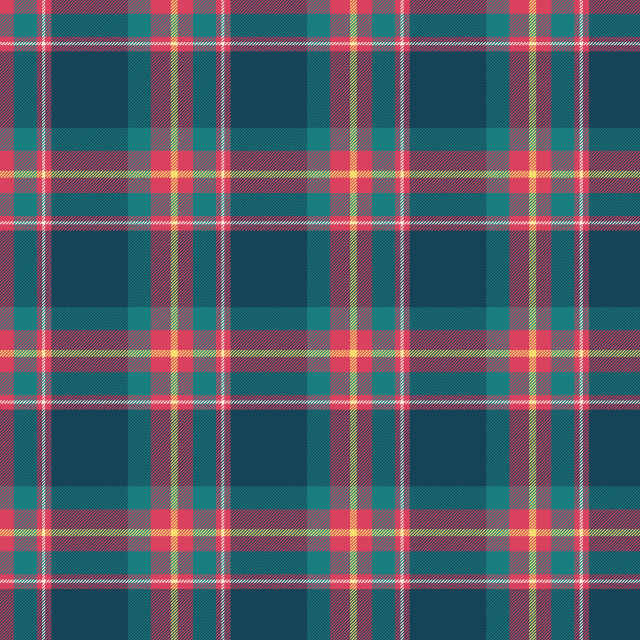
This pattern is drawn by a WebGL 1 fragment shader. Its source:

```glsl
precision highp float;
// Woven tartan: one stripe sequence colours both the warp and the weft,
// and a diagonal two-over-two twill picks which of them lies on top.
// Each pixel averages a grid of samples so the fine twill stays smooth.
uniform vec2 u_resolution;

const float REPEAT = 234.0;   // threads in one stripe sequence
const float SAMPLES = 6.0;    // samples per pixel side

// Paints one stripe over the base colour between two thread positions.
vec3 stripe(vec3 base, vec3 dye, float thread, float first, float last) {
  return mix(base, dye, step(first, thread) * (1.0 - step(last, thread)));
}

// Yarn colour at a thread position; broad bands first, thin lines on top.
vec3 yarnColor(float position) {
  float thread = mod(position, REPEAT);
  vec3 navy = vec3(0.083, 0.268, 0.347);
  vec3 teal = vec3(0.094, 0.495, 0.498);
  vec3 red = vec3(0.855, 0.255, 0.370);
  vec3 yellow = vec3(0.960, 0.870, 0.430);
  vec3 cream = vec3(0.970, 0.960, 0.900);

  vec3 color = stripe(navy, teal, thread, 100.0, 215.0);
  color = stripe(color, red, thread, 130.0, 185.0);
  color = stripe(color, yellow, thread, 156.0, 165.0);
  color = stripe(color, red, thread, 215.0, REPEAT);
  return stripe(color, cream, thread, 222.0, 226.0);
}

// Cloth colour at a point measured in threads.
vec3 weave(vec2 threads) {
  float warpOnTop = step(mod(threads.x + threads.y, 4.0), 2.0);
  return mix(yarnColor(threads.y), yarnColor(threads.x), warpOnTop);
}

void main() {
  vec3 sum = vec3(0.0);
  for (float j = 0.0; j < SAMPLES; j++) {
    for (float i = 0.0; i < SAMPLES; i++) {
      vec2 offset = (vec2(i, j) + 0.5) / SAMPLES - 0.5;
      vec2 uv = (gl_FragCoord.xy + offset) / u_resolution;
      uv.y = 1.0 - uv.y;   // the weft sequence runs downward
      sum += weave((uv - 0.0802) * REPEAT / 0.28);
    }
  }
  gl_FragColor = vec4(sum / (SAMPLES * SAMPLES), 1.0);
}
```
